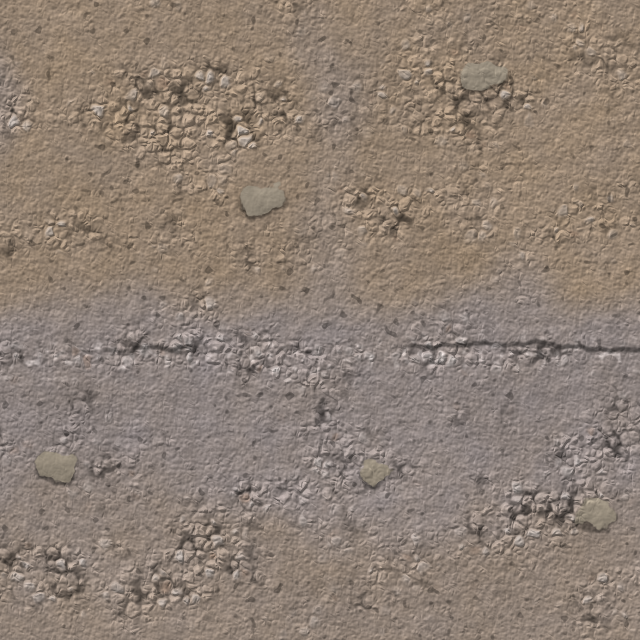
This texture is drawn by a WebGL 1 fragment shader. Its source:

```glsl
precision highp float;
// Weathered rammed wall: ochre and grey layers with crumbling bands of gravel.
// Rounded cellular pebbles, grit and gradient noise form a height field lit from
// above; a broken seam, small pocks and a few embedded stones are laid over it.
uniform vec2 u_resolution;

vec2 hash2(vec2 p) {
  vec3 q = fract(p.xyx * vec3(0.1031, 0.1030, 0.0973));
  q += dot(q, q.yzx + 33.33);
  return fract((q.xx + q.yz) * q.zy);
}

float corner(vec2 cell, vec2 offset) {
  return dot(hash2(cell) * 2.0 - 1.0, offset);
}

// Gradient noise, roughly -1 to 1
float noise(vec2 p) {
  vec2 i = floor(p), f = fract(p);
  vec2 u = f * f * f * (f * (f * 6.0 - 15.0) + 10.0);
  vec2 x = vec2(1.0, 0.0);
  float low = mix(corner(i, f), corner(i + x, f - x), u.x);
  float high = mix(corner(i + x.yx, f - x.yx), corner(i + 1.0, f - 1.0), u.x);
  return 1.5 * mix(low, high, u.y);
}

float fbm(vec2 p) {
  float sum = 0.0, amp = 0.6;
  for (int i = 0; i < 4; i++) {
    sum += amp * noise(p);
    p = p * 2.03 + 17.7;
    amp *= 0.5;
  }
  return sum;
}

// Cellular pattern: distance to the centre, distance to the gap, random id
vec3 cells(vec2 p) {
  vec2 i = floor(p);
  float near = 9.0, second = 9.0, id = 0.0;
  for (int y = -1; y <= 1; y++) {
    for (int x = -1; x <= 1; x++) {
      vec2 cell = i + vec2(float(x), float(y));
      vec2 rnd = hash2(cell);
      float size = hash2(cell + 71.0).x;
      float d = length(cell + 0.1 + 0.8 * rnd - p) - 0.35 * size;
      if (d < near) { second = near; near = d; id = fract(size * 7.3 + rnd.x); }
      else second = min(second, d);
    }
  }
  return vec3(near, second - near, id);
}

// Rounded lump that falls off towards its rim and its neighbours
float dome(vec3 cell) {
  return (1.0 - smoothstep(-0.1, 0.5, cell.x)) * smoothstep(0.0, 0.4, cell.y);
}

float band(float y, float centre, float width) {
  float d = (y - centre) / width;
  return exp(-d * d);
}

vec2 warp(vec2 p) {
  return p + 0.005 * vec2(noise(p * 60.0), noise(p * 60.0 + 9.0));
}

float height(vec2 p, float rough) {
  vec2 w = warp(p);
  vec3 pebble = cells(w * 56.0), grit = cells(w * 105.0 + 7.0);
  float h = 0.007 * rough * dome(pebble) * smoothstep(0.15, 0.6, pebble.z);
  h += 0.0038 * (0.3 + 0.7 * rough) * dome(grit) * (0.3 + 0.7 * grit.z);
  return h + 0.0042 * fbm(p * 34.0) + 0.0014 * noise(p * 125.0) + 0.001 * noise(p * 205.0);
}

void main() {
  vec2 p = gl_FragCoord.xy / u_resolution;
  float broad = fbm(p * vec2(4.0, 6.0) + 3.1);
  float seamY = 0.455 + 0.012 * noise(vec2(p.x * 6.0, 2.5)) + 0.01 * fbm(vec2(p.x * 27.0, 8.5));

  // Where the face has crumbled to gravel
  float bands = 0.25 * band(p.y, 0.86, 0.08) + 0.15 * band(p.y, 0.65, 0.06)
              + 0.3 * band(p.y, 0.45, 0.025) + 0.25 * band(p.y, 0.17, 0.11);
  float rough = smoothstep(-0.12, 0.5, fbm(p * vec2(5.0, 8.0) + 20.0) + 0.2 * noise(p * 30.0) + bands - 0.05);

  // Layer tint, blotches and faint vertical streaks
  float ochre = smoothstep(0.48, 0.57, p.y + 0.05 * broad);
  ochre += 0.55 * (1.0 - smoothstep(0.08, 0.32, p.y + 0.15 * broad));
  ochre *= 1.0 - 0.6 * smoothstep(0.15, 0.6, noise(p * vec2(5.0, 3.0) + 41.0));
  ochre += 0.3 * fbm(p * 14.0 + 60.0);
  vec3 color = mix(vec3(0.55, 0.51, 0.495), vec3(0.575, 0.505, 0.435), ochre);
  color *= 1.0 + 0.07 * broad + 0.03 * noise(vec2(p.x * 38.0, p.y * 4.0));
  color *= 1.0 + 0.07 * fbm(p * 60.0) + 0.08 * noise(p * 150.0 + 3.0);

  // Pebble colours, paler and cooler along the seam
  vec3 pebble = cells(warp(p) * 56.0);
  float body = rough * dome(pebble);
  float crumbs = band(p.y, seamY - 0.012, 0.028);
  color *= 1.0 + 0.22 * body * (pebble.z - 0.2);
  float pale = smoothstep(0.8, 0.88, pebble.z + 0.15 * crumbs);
  color = mix(color, vec3(0.64, 0.62, 0.61), 0.65 * body * pale);
  color = mix(color, vec3(0.58, 0.46, 0.38), 0.35 * body * step(pebble.z, 0.03));
  color += 0.16 * crumbs * smoothstep(0.1, 0.6, noise(p * 75.0));

  // Relief along the light direction
  vec2 toLight = vec2(-0.0006, 0.0011);
  float slope = (height(p - toLight, rough) - height(p + toLight, rough)) / 0.0025;
  float shade = 1.0 + 0.3 * clamp(slope, -1.1, 0.8);

  // Dark pockets between pebbles, small pocks, the open seam and a ledge
  float pocket = rough * smoothstep(0.22, 0.5, pebble.x + 0.12 * noise(p * 90.0));
  pocket *= smoothstep(-0.25, 0.35, noise(p * 17.0 + 5.0));
  float pock = smoothstep(0.42, 0.72, noise(p * 72.0 + 30.0) + 0.2 * noise(p * 9.0));
  float opening = smoothstep(-0.1, 0.4, noise(vec2(p.x * 5.0 + 1.3, 4.5)) + 0.3 * noise(vec2(p.x * 40.0, 6.5)));
  float seam = opening * (1.0 - smoothstep(0.001, 0.006, abs(p.y - seamY)));
  float ledge = band(p.y, 0.745 + 0.003 * noise(vec2(p.x * 20.0, 1.5)), 0.002);
  color *= shade * (1.0 - 0.48 * pocket) * (1.0 - 0.28 * pock) * (1.0 - 0.42 * seam) * (1.0 - 0.07 * ledge);

  // A few large stones, each held inside one staggered grid cell, shadowed below
  vec2 grid = p * 6.0 + vec2(0.0, 0.5 * fract(floor(p.x * 6.0) * 0.37));
  vec2 cell = floor(grid);
  vec2 rnd = hash2(cell + 12.0), kind = hash2(cell + 55.0);
  vec2 q = fract(grid) - 0.35 - 0.3 * rnd + 0.12 * vec2(fbm(p * 24.0), fbm(p * 24.0 + 6.0));
  vec2 radius = vec2(0.15 + 0.07 * kind.y, 0.11 + 0.05 * rnd.x);
  float present = step(0.83, kind.x) * step(1.2, abs(cell.y - 2.5));
  float stone = present * (1.0 - smoothstep(0.9, 1.05, length(q / radius)));
  float shadow = present * (1.0 - smoothstep(0.85, 1.2, length((q + vec2(0.0, 0.025)) / radius)));
  vec3 stoneColor = mix(vec3(0.54, 0.47, 0.36), vec3(0.57, 0.53, 0.47), step(0.5, rnd.y));
  stoneColor *= 1.0 + 0.55 * q.y + 0.12 * fbm(p * 40.0) + 0.1 * slope;
  color = mix(color * (1.0 - 0.42 * shadow), stoneColor, stone);

  gl_FragColor = vec4(color, 1.0);
}
```
